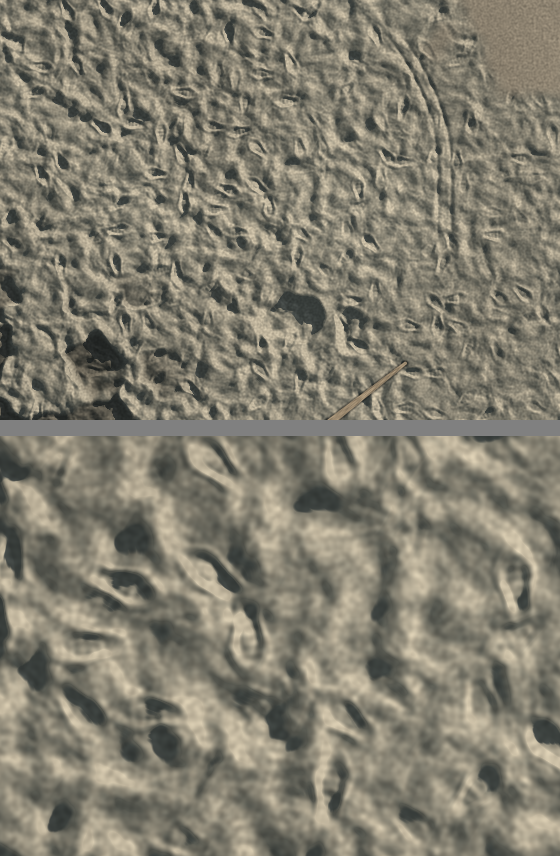
Top: the whole. Bottom: its middle third, enlarged.
Reproduce this texture procedurally as a Shadertoy shader.

```glsl
// Trampled beach sand seen from above under a low sun at the upper right.
// A height field of warped noise, footprints, pits and a track is lit by its
// slope and darkened by shadows marched towards the sun.

const vec2 SUN = vec2(0.78, 0.626);
const float SUN_SLOPE = 22.0;

vec2 hash2(vec2 p) {
    return fract(sin(vec2(dot(p, vec2(127.1, 311.7)), dot(p, vec2(269.5, 183.3)))) * 43758.5453);
}

float cornerSlope(vec2 cell, vec2 offset) {
    return dot(hash2(cell + offset) * 2.0 - 1.0, -offset);
}

// Gradient noise, roughly -0.5 to 0.5
float noise(vec2 p) {
    vec2 i = floor(p), f = p - i, u = f * f * (3.0 - 2.0 * f);
    float a = dot(hash2(i) * 2.0 - 1.0, f);
    float b = dot(hash2(i + vec2(1, 0)) * 2.0 - 1.0, f - vec2(1, 0));
    float c = dot(hash2(i + vec2(0, 1)) * 2.0 - 1.0, f - vec2(0, 1));
    float d = dot(hash2(i + 1.0) * 2.0 - 1.0, f - 1.0);
    return mix(mix(a, b, u.x), mix(c, d, u.x), u.y);
}

mat2 rotation(float angle) {
    float c = cos(angle), s = sin(angle);
    return mat2(c, s, -s, c);
}

// Scattered shoe prints: long dents with raised rims and faint treads
float footprints(vec2 p) {
    vec2 cell = floor(p);
    float height = 0.0;
    for (int y = -1; y <= 1; y++)
    for (int x = -1; x <= 1; x++) {
        vec2 id = cell + vec2(x, y);
        vec2 place = hash2(id), kind = hash2(id + 57.3);
        vec2 d = rotation(kind.x * 6.283) * (p - id - 0.15 - 0.7 * place);
        float r = length(d / vec2(0.38, 0.16 + 0.03 * sin(d.x * 8.0)));
        float dent = 1.0 - smoothstep(0.5, 1.1, r);
        float rim = exp(-pow((r - 1.25) * 4.0, 2.0));
        height += smoothstep(0.2, 0.9, kind.y) * (0.07 * rim - dent * (0.27 + 0.012 * sin(d.x * 50.0)));
    }
    return height;
}

// Rough hollows in the lower left corner
float cornerHollows(vec2 p) {
    float region = 1.0 - smoothstep(0.14, 0.42, length(p - vec2(0.1, 0.08)));
    return region * smoothstep(-0.03, 0.12, noise(p * 8.0 + 3.7) + 0.3 * noise(p * 23.0));
}

float ellipsePit(vec2 p, vec2 center, vec2 size) {
    return 1.0 - smoothstep(0.55, 1.1, length((p - center) / size) + 0.6 * noise(p * 18.0));
}

// Undisturbed sand in the upper right corner
float smoothPatch(vec2 p) {
    return 1.0 - smoothstep(0.10, 0.20, length((p - vec2(1.28, 0.95)) * vec2(0.8, 1.0)) + 0.15 * noise(p * 12.0));
}

float sandHeight(vec2 p) {
    vec2 q = p + 0.022 * vec2(noise(p * 13.0), noise(p * 13.0 + 41.0));
    q = rotation(0.6) * q;
    float lumps = noise(q * vec2(29.0, 24.0)) + 0.32 * noise(q * 54.0 + 9.0) + 0.06 * noise(q * 120.0);
    float trodden = mix(1.12, 0.85, smoothstep(0.3, 1.2, p.x)) * (1.0 - 0.85 * smoothPatch(p));
    float height = trodden * (lumps + footprints(p * 15.0));

    // Twin wheel ruts bending to the upper left
    float bend = max(p.y - 0.6, 0.0);
    float rut = (abs(p.x - 1.06 + 1.2 * bend * bend) - 0.016) / 0.006;
    height -= 0.2 * exp(-rut * rut) * smoothstep(0.38, 0.5, p.y) * (1.0 - smoothstep(0.85, 0.95, p.y));

    height -= 1.1 * cornerHollows(p);
    height -= 1.5 * ellipsePit(p, vec2(0.68, 0.25), vec2(0.085, 0.06));
    height -= 0.9 * ellipsePit(p, vec2(0.84, 0.21), vec2(0.045, 0.06));
    return height;
}

void mainImage(out vec4 fragColor, in vec2 fragCoord) {
    vec2 p = fragCoord / iResolution.y;
    float height = sandHeight(p);

    // Slope towards the sun: 0 is grazing, 1 is flat, 2 faces the light
    float slope = (sandHeight(p + SUN * 0.004) - height) / 0.004;
    float facing = clamp(1.0 - slope / SUN_SLOPE, 0.0, 2.3);

    // Cast shadow
    float blocked = 0.0;
    float reach = 0.005;
    for (int i = 0; i < 10; i++) {
        blocked = max(blocked, sandHeight(p + SUN * reach) - height - SUN_SLOPE * reach);
        reach *= 1.34;
    }
    float shadow = smoothstep(0.0, 0.11, blocked);

    vec3 sand = mix(vec3(0.32, 0.325, 0.295), vec3(0.76, 0.715, 0.62), facing / 2.3);
    vec3 shade = vec3(0.215, 0.235, 0.225) + 0.03 * facing;
    sand = mix(sand, vec3(0.59, 0.53, 0.45), 0.6 * smoothPatch(p));
    vec3 color = mix(sand, shade, shadow);

    // Damp hollows, broad tint and fine grain
    color *= 1.0 - 0.38 * cornerHollows(p);
    color *= 1.0 + 0.14 * noise(p * 3.0) + 0.25 * noise(p * 170.0);

    // Driftwood stick
    vec2 start = vec2(0.78, -0.01), along = vec2(0.185, 0.145);
    float t = clamp(dot(p - start, along) / dot(along, along), 0.0, 1.0);
    float stick = length(p - start - along * t) - mix(0.009, 0.004, t);
    vec3 wood = vec3(0.60, 0.53, 0.43) * (1.0 + 0.4 * noise(vec2(t * 14.0, stick * 300.0)));
    color = mix(color, color * 0.6, 1.0 - smoothstep(0.0, 0.006, stick));
    color = mix(color, wood, 1.0 - smoothstep(-0.0015, 0.0015, stick));

    fragColor = vec4(color, 1.0);
}
```
